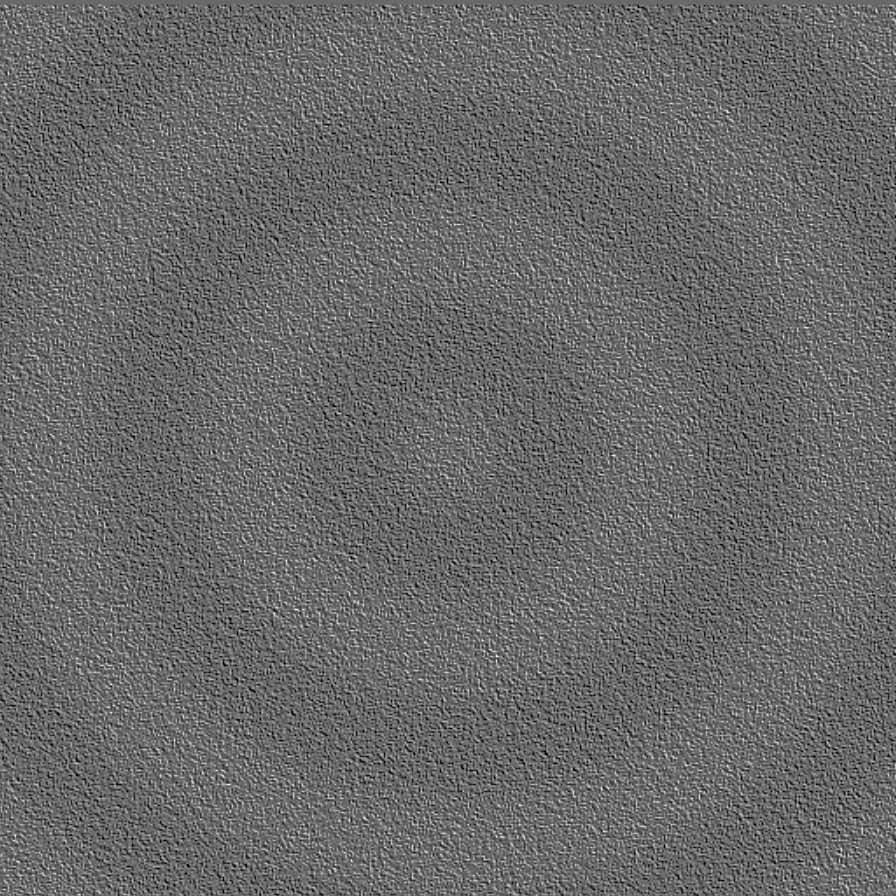
A three.js fragment shader for this background:

```glsl
// Draws embossed grey grain whose highlights and shadows swell in concentric rings.

varying vec2 vUv;

const float BASE_GREY = 0.412;
const vec2 RING_CENTER = vec2(0.5, 0.5);
const float RING_PERIOD = 0.224;
const float RING_SOFTNESS = 0.9;
const float GRAIN_CELLS = 512.0;
const float GRAIN_SHIFT = 0.25;
const vec2 EMBOSS_OFFSET = vec2(1.0, 1.0);
const float GRAIN_SPREAD = 0.244;
const float GRAIN_SPARSITY = 1.3;
const float STRONG_GAIN = 0.106;
const float WEAK_GAIN = 0.066;
const float PLAIN_STRIP = 0.005;
const float STRIP_SOFTNESS = 0.001;
const float TAU = 6.283185;

float hash(vec2 cell) {
  vec3 p = fract(vec3(cell.xyx) * 0.1031);
  p += dot(p, p.yzx + 33.33);
  return fract((p.x + p.y) * p.z);
}

float valueNoise(vec2 p) {
  vec2 cell = floor(p);
  vec2 f = fract(p);
  float low = mix(hash(cell), hash(cell + vec2(1.0, 0.0)), f.x);
  float high = mix(hash(cell + vec2(0.0, 1.0)), hash(cell + vec2(1.0, 1.0)), f.x);
  return mix(low, high, f.y);
}

// 1 in the light rings, 0 in the dark ones
float ringLight(vec2 uv) {
  float wave = cos(TAU * distance(uv, RING_CENTER) / RING_PERIOD);
  return smoothstep(-RING_SOFTNESS, RING_SOFTNESS, wave);
}

// Slope of the noise along the rising diagonal, with sparse strong specks
float embossedGrain(vec2 uv) {
  vec2 p = uv * GRAIN_CELLS + GRAIN_SHIFT;
  float slope = (valueNoise(p) - valueNoise(p + EMBOSS_OFFSET)) / GRAIN_SPREAD;
  return sign(slope) * pow(abs(slope), GRAIN_SPARSITY);
}

void main() {
  float light = ringLight(vUv);
  float grain = embossedGrain(vUv);

  // Light rings favour highlights, dark rings favour shadows
  float highlights = max(grain, 0.0) * mix(WEAK_GAIN, STRONG_GAIN, light);
  float shadows = min(grain, 0.0) * mix(STRONG_GAIN, WEAK_GAIN, light);

  // Plain strip along the top edge
  float textured = 1.0 - smoothstep(-STRIP_SOFTNESS, STRIP_SOFTNESS, vUv.y - (1.0 - PLAIN_STRIP));

  float grey = BASE_GREY + (highlights + shadows) * textured;
  gl_FragColor = vec4(vec3(grey), 1.0);
}
```
